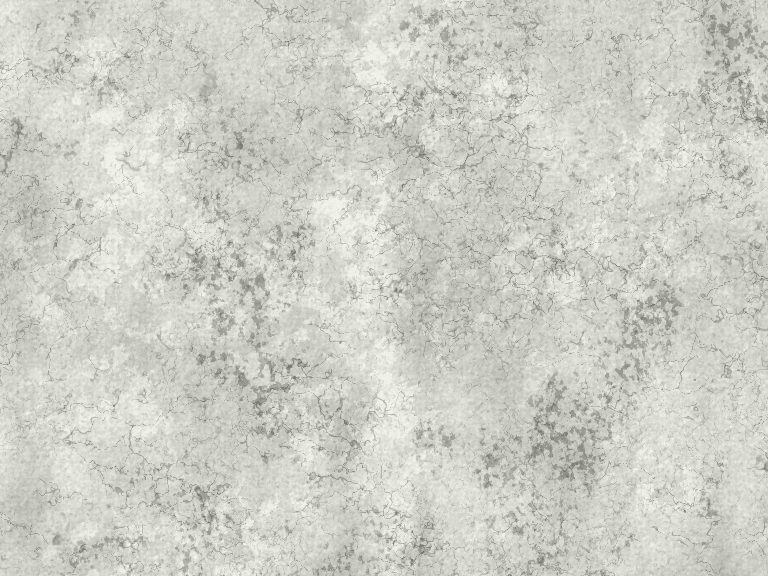
Reproduce this texture procedurally as a WebGL 2 fragment shader.

```glsl
#version 300 es
precision highp float;
// Weathered grey-green plaster: mottling, peeled flakes, dark pits and hairline cracks.

uniform vec2 u_resolution;
out vec4 fragColor;

float hash(vec2 c) {
  vec3 q = fract(c.xyx * 0.1031);
  q += dot(q, q.yzx + 33.33);
  return fract((q.x + q.y) * q.z);
}

float valueNoise(vec2 p) {
  vec2 i = floor(p), f = fract(p);
  f = f * f * (3.0 - 2.0 * f);
  return mix(mix(hash(i), hash(i + vec2(1, 0)), f.x),
             mix(hash(i + vec2(0, 1)), hash(i + vec2(1, 1)), f.x), f.y);
}

// Layered noise in 0..1, centred on 0.5.
float fbm(vec2 p, int octaves) {
  float sum = 0.0, weight = 0.0, amp = 1.0;
  for (int i = 0; i < octaves; i++) {
    p = mat2(0.8, 0.6, -0.6, 0.8) * p + 17.3;
    sum += amp * valueNoise(p);
    weight += amp;
    amp *= 0.62;
    p *= 2.0;
  }
  return sum / weight;
}

// Cellular noise: gap between the two nearest points, zero on cell borders.
float cellGap(vec2 p) {
  vec2 i = floor(p);
  float nearest = 9.0, second = 9.0;
  for (int y = -1; y <= 1; y++) {
    for (int x = -1; x <= 1; x++) {
      vec2 c = i + vec2(x, y);
      float d = length(c + vec2(hash(c), hash(c + 71.7)) - p);
      second = min(second, max(nearest, d));
      nearest = min(nearest, d);
    }
  }
  return second - nearest;
}

// Broken network of hairlines; scale sets cell size and direction.
float cracks(vec2 p, vec2 scale, float seed, float pixel) {
  vec2 warp = vec2(fbm(p * 26.0 + seed, 4), fbm(p * 26.0 + seed + 40.0, 4)) - 0.5;
  float gap = cellGap((p + 0.07 * warp) * scale + seed);
  float width = 0.015 + 1.1 * pixel * max(scale.x, scale.y);
  float present = smoothstep(0.5, 0.6, fbm(p * 10.0 + seed * 2.0, 5));
  return (1.0 - smoothstep(0.0, width, gap)) * present;
}

float band(float x, float centre, float width) {
  float d = (x - centre) / width;
  return exp(-d * d);
}

void main() {
  float pixel = 1.0 / u_resolution.y;
  vec2 p = gl_FragCoord.xy * pixel;

  // Broad mottling
  float tone = 0.833 + 0.23 * (fbm(p * vec2(6.0, 5.0) + 3.0, 6) - 0.5);

  // Ragged vertical washes
  float x = p.x + 0.09 * (fbm(p * 14.0 + 60.0, 5) - 0.5);
  float wash = 0.06 * band(x, 0.66, 0.035) - 0.045 * band(x, 0.59, 0.035)
             - 0.045 * band(x, 0.725, 0.03) - 0.045 * band(x, 0.05, 0.035)
             - 0.04 * band(x, 1.25, 0.03) + 0.04 * band(x, 1.31, 0.025);
  tone += wash * smoothstep(0.25, 0.65, fbm(p * vec2(6.0, 3.5) + 25.0, 5));

  // Pale peeled flakes with a lit relief
  float skin = fbm(p * 30.0 + 8.0, 5);
  float lower = fbm((p + vec2(0.0024, -0.0024)) * 30.0 + 8.0, 5);
  float peeled = smoothstep(0.42, 0.6, fbm(p * 6.0 + 90.0, 5));
  tone += 0.06 * smoothstep(0.54, 0.57, skin) * peeled;
  tone += 0.25 * clamp(skin - lower, -0.2, 0.2);

  // Dirty stains, with fine pits crowding inside them
  float stain = smoothstep(0.48, 0.74, fbm(p * vec2(7.0, 6.0) + 140.0, 6));
  float pits = smoothstep(0.0, 0.16, fbm(p * vec2(125.0, 105.0) + 11.0, 3) - 0.68 + 0.2 * stain);
  tone -= 0.035 * stain + pits * (0.09 + 0.1 * stain);

  // Cracks: wide web, level splits, upright splits, fine craze
  tone -= 0.18 * cracks(p, vec2(13.0, 14.0), 5.0, pixel);
  tone -= 0.2 * cracks(p, vec2(10.0, 26.0), 31.0, pixel);
  tone -= 0.13 * cracks(p, vec2(26.0, 11.0), 57.0, pixel);
  tone -= 0.11 * cracks(p, vec2(32.0, 30.0), 83.0, pixel);

  // Fine grain and a faint woven ribbing
  tone += 0.13 * (fbm(p * 230.0, 2) - 0.5);
  tone += 0.005 * (sin(p.y * 620.0 + 2.0 * sin(p.x * 9.0)) + sin(p.x * 540.0));

  tone = clamp(tone, 0.48, 0.945);
  fragColor = vec4(tone - 0.003, tone + 0.003, tone - 0.032, 1.0);
}
```
